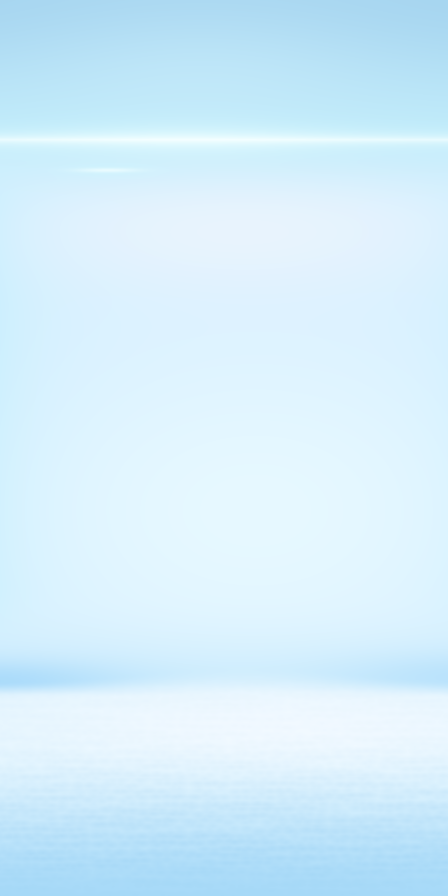
Write a Shadertoy shader that draws this background.

```glsl
const vec3 SKY_TOP = vec3(0.65, 0.835, 0.94);
const vec3 SKY_LOW = vec3(0.74, 0.91, 0.975);
const vec3 SKY_GLOW = vec3(0.77, 0.915, 0.98);
const vec3 WALL = vec3(0.86, 0.945, 1.0);
const vec3 WALL_SIDE = vec3(0.79, 0.935, 0.995);
const vec3 WALL_BASE = vec3(0.77, 0.91, 0.99);
const vec3 PALE_GLOW = vec3(0.905, 0.975, 1.0);
const vec3 LILAC_GLOW = vec3(0.92, 0.955, 0.99);
const vec3 EDGE_BLUE = vec3(0.65, 0.85, 0.98);
const vec3 FLOOR_NEAR = vec3(0.65, 0.85, 0.97);
const vec3 FLOOR_FAR = vec3(0.88, 0.955, 0.995);
const vec3 FLOOR_GLOW = vec3(0.945, 0.975, 1.0);
const vec3 FLARE_CYAN = vec3(0.79, 0.98, 1.0);
const vec3 FLARE_WHITE = vec3(0.97, 1.0, 1.0);

const float FLARE_Y = 0.844;

// Soft elliptical falloff, 1 at the centre
float glow(vec2 p, vec2 centre, vec2 radius) {
    vec2 d = (p - centre) / radius;
    return exp(-dot(d, d));
}

vec2 hash2(vec2 cell) {
    vec2 q = vec2(dot(cell, vec2(127.1, 311.7)), dot(cell, vec2(269.5, 183.3)));
    return fract(sin(q) * 43758.55);
}

// Distance to the nearest scattered point
float cellular(vec2 p) {
    vec2 cell = floor(p);
    vec2 local = fract(p);
    float nearest = 2.0;
    for (int j = -1; j <= 1; j++) {
        for (int i = -1; i <= 1; i++) {
            vec2 offset = vec2(float(i), float(j));
            vec2 d = offset + hash2(cell + offset) - local;
            nearest = min(nearest, dot(d, d));
        }
    }
    return sqrt(nearest);
}

// Long thin streaks plus small specks, centred near zero
float brushedGrain(vec2 p) {
    float streaks = cellular(p * vec2(4.0, 150.0)) - 0.5;
    float specks = cellular(p * vec2(45.0, 130.0) + 17.0) - 0.5;
    return 0.6 * streaks + 0.5 * specks;
}

vec3 wallColor(vec2 p) {
    vec3 color = mix(SKY_LOW, SKY_TOP, smoothstep(0.85, 1.0, p.y));
    color = mix(color, SKY_GLOW, 0.7 * glow(p, vec2(0.45, 0.9), vec2(0.42, 0.09)));
    color = mix(WALL, color, smoothstep(0.75, 0.87, p.y));
    color = mix(WALL_BASE, color, smoothstep(0.22, 0.34, p.y));

    // Cooler sides, stronger on the left
    float midBand = smoothstep(0.25, 0.35, p.y) * (1.0 - smoothstep(0.76, 0.86, p.y));
    float sides = exp(-p.x / 0.13) + 0.45 * exp((p.x - 1.0) / 0.1);
    color = mix(color, WALL_SIDE, 0.9 * sides * midBand);

    color = mix(color, PALE_GLOW, 0.95 * glow(p, vec2(0.57, 0.43), vec2(0.5, 0.16)));
    color = mix(color, LILAC_GLOW, 0.85 * glow(p, vec2(0.54, 0.742), vec2(0.45, 0.062)));
    color = mix(color, EDGE_BLUE, 0.85 * glow(p, vec2(-0.03, 0.24), vec2(0.28, 0.022)));
    return mix(color, EDGE_BLUE, 0.45 * glow(p, vec2(1.05, 0.246), vec2(0.28, 0.024)));
}

vec3 floorColor(vec2 p) {
    vec3 color = mix(FLOOR_NEAR, FLOOR_FAR, smoothstep(-0.01, 0.18, p.y));
    color = mix(color, FLOOR_GLOW, 0.95 * glow(p, vec2(0.62, 0.19), vec2(0.62, 0.05)));
    float grainFade = 1.0 - smoothstep(0.1, 0.2, p.y);
    float grainAmount = mix(0.02, 0.06, grainFade) * smoothstep(-0.02, 0.06, p.y);
    return color + vec3(1.0, 0.6, 0.25) * brushedGrain(p) * grainAmount;
}

// Bright line with a wide halo and a soft hot core
vec3 addFlare(vec3 color, vec2 p) {
    float h = abs(p.y - FLARE_Y);
    float along = 0.5 + 0.5 * exp(-pow((p.x - 0.42) / 0.36, 2.0));
    float halo = 0.6 * exp(-h / 0.02) * along;
    float core = 0.95 * exp(-h / mix(0.004, 0.009, along * along)) * mix(0.5, 1.0, along);
    color = mix(color, FLARE_CYAN, halo);
    return mix(color, FLARE_WHITE, core);
}

void mainImage(out vec4 fragColor, in vec2 fragCoord) {
    vec2 p = fragCoord / iResolution.xy;

    // Wall meets floor along a raised horizon, softest in the middle
    float middle = exp(-pow((p.x - 0.55) / 0.3, 2.0));
    float horizon = 0.229 + 0.01 * middle;
    float softness = mix(0.009, 0.018, middle);
    float wallMask = smoothstep(horizon - softness, horizon + softness, p.y);
    vec3 color = mix(floorColor(p), wallColor(p), wallMask);

    // Main flare and its small echo
    color = addFlare(color, p);
    float echo = glow(p, vec2(0.24, 0.81), vec2(0.07, 0.0025));
    float echoHalo = glow(p, vec2(0.24, 0.81), vec2(0.1, 0.008));
    color = mix(color, FLARE_CYAN, 0.3 * echoHalo);
    color = mix(color, FLARE_WHITE, 0.65 * echo);

    fragColor = vec4(clamp(color, 0.0, 1.0), 1.0);
}
```
